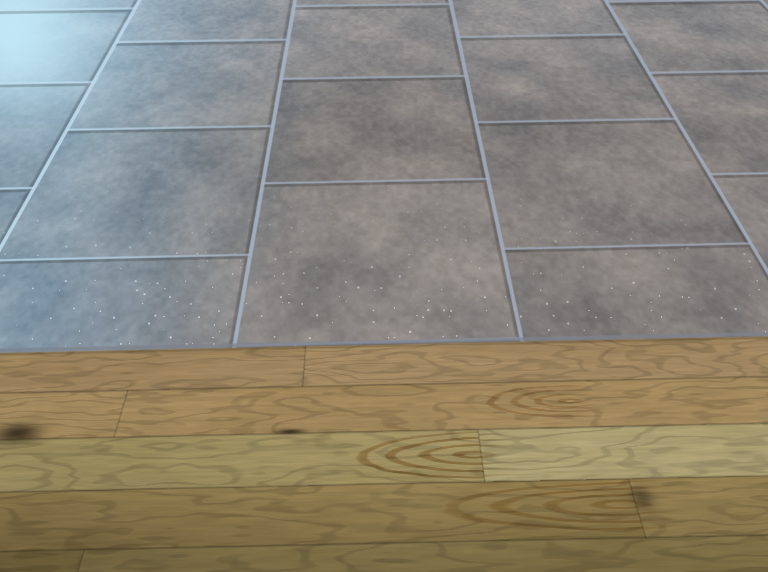
Give the GLSL for this texture, as a WebGL 2 fragment shader.

```glsl
#version 300 es
precision highp float;

uniform vec2 u_resolution;
out vec4 outColor;

const float HORIZON = 0.525;    // height of the vanishing point above the top edge
const float VANISH_X = 0.476;
const float PLANK_TILT = 0.0217;

float hash(vec2 p) {
    vec3 q = fract(vec3(p.xyx) * 0.1031);
    q += dot(q, q.yzx + 33.33);
    return fract((q.x + q.y) * q.z);
}

float noise(vec2 p) {
    vec2 i = floor(p), f = fract(p);
    f = f * f * (3.0 - 2.0 * f);
    return mix(mix(hash(i), hash(i + vec2(1, 0)), f.x),
               mix(hash(i + vec2(0, 1)), hash(i + vec2(1, 1)), f.x), f.y);
}

float fbm(vec2 p) {
    float sum = 0.0, gain = 0.5;
    for (int i = 0; i < 4; i++) {
        sum += gain * noise(p);
        p = p * 2.03 + 17.3;
        gain *= 0.5;
    }
    return sum / 0.9375;
}

// Soft stripe around a signed distance
float stripe(float dist, float halfWidth, float soft) {
    return 1.0 - smoothstep(halfWidth - soft, halfWidth + soft, abs(dist));
}

float blot(vec2 p, vec2 centre, vec2 size) {
    vec2 q = (p - centre) / size;
    return exp(-dot(q, q));
}

// Nested oval growth rings, open towards the right
float arches(vec2 p, vec2 centre, vec2 size, float warp) {
    vec2 q = (p - centre) / size;
    float r = length(q) + warp;
    float line = smoothstep(0.1, 0.9, sin(r * 26.0));
    return line * (1.0 - smoothstep(0.75, 1.05, length(q))) * (1.0 - smoothstep(0.0, 0.3, q.x));
}

// Pale flecks scattered one per cell
float flecks(vec2 p, float density) {
    vec2 cell = floor(p);
    vec2 spot = 0.25 + 0.5 * vec2(hash(cell + 3.1), hash(cell + 8.7));
    float size = mix(0.08, 0.25, hash(cell + 5.3));
    return step(1.0 - density, hash(cell)) * (1.0 - smoothstep(size * 0.4, size, length(fract(p) - spot)));
}

vec3 tileFloor(vec2 p, float soft) {
    float w = p.y + HORIZON;
    float across = (p.x - 0.182 + 0.56 * p.y) / (0.385 * w);
    float column = floor(across);
    float depth = 3.52 / w - 0.068 - 0.036 * across - 0.5 * mod(column, 2.0);
    vec2 id = vec2(column, floor(depth));

    // Stone mottling, reflected window light
    vec2 stone = vec2(across, 3.52 / w) + id * 7.0;
    float mottle = fbm(stone * 4.0 + 20.0) - 0.5;
    float grit = fbm(stone * vec2(38.0, 30.0) + 90.0) - 0.5;
    float sheen = 1.0 - smoothstep(0.08, 0.5, p.x + 0.2 * p.y);
    vec3 color = mix(vec3(0.52, 0.50, 0.49), vec3(0.52, 0.60, 0.66), sheen);
    color += vec3(0.20, 0.17, 0.14) * mottle + 0.10 * grit + 0.03 * (hash(id + 40.0) - 0.5);
    color += vec3(0.03, 0.045, 0.06) * (1.0 - smoothstep(0.0, 0.2, p.y));
    color = mix(color, vec3(0.77, 0.92, 0.98), 0.95 * blot(p, vec2(0.015, 0.04), vec2(0.13, 0.12)));
    color += 0.22 * flecks(p * 110.0, 0.12) * smoothstep(0.2, 0.43, p.y);

    // Grout lines
    float side = (across - round(across)) * 0.385 * w;
    float cross = (depth - round(depth)) * w * w / 3.52;
    vec3 grout = mix(vec3(0.63, 0.68, 0.75), vec3(0.76, 0.88, 0.95), sheen);
    float shadow = max(stripe(side + 0.004, 0.003, soft * 1.5), stripe(cross + 0.003, 0.002, soft));
    color *= 1.0 - 0.2 * shadow;
    color = mix(color, grout, 0.7 * stripe(cross, 0.0014, soft));
    return mix(color, grout, 0.85 * stripe(side, 0.0026, soft));
}

vec3 woodFloor(vec2 p, float soft) {
    const float joints[5] = float[5](-0.079, -0.298, 0.133, 0.293, -0.294);
    const vec3 tones[5] = vec3[5](vec3(0.62, 0.52, 0.37), vec3(0.64, 0.54, 0.37),
        vec3(0.63, 0.57, 0.39), vec3(0.58, 0.50, 0.32), vec3(0.55, 0.48, 0.30));
    float w = p.y + PLANK_TILT * p.x + HORIZON;
    vec2 q = vec2((p.x - VANISH_X) / w, (1.016 - 1.0 / w) / 0.0533);
    int row = clamp(int(floor(q.y)), 0, 4);
    float joint = q.x - joints[row];
    float right = step(0.0, joint);
    vec3 color = tones[row] + (row == 2 ? vec3(0.03, 0.04, 0.05) * right : vec3(0.0));
    color += 0.04 * (right - 0.5) * (hash(vec2(row, 4.0)) - 0.5);

    // Grain contours, fine fibres and growth rings
    vec2 plank = q + vec2(right * 9.0, float(row) * 13.0);
    float flow = fbm(plank * vec2(5.0, 1.6));
    float contour = smoothstep(0.35, 1.0, sin(flow * 42.0 + q.y * 5.0));
    float fibre = fbm(plank * vec2(28.0, 20.0)) - 0.5;
    float warp = 0.35 * (flow - 0.5);
    float rings = arches(q, vec2(0.125, 2.5), vec2(0.16, 0.5), warp);
    rings += 0.6 * arches(q, vec2(0.25, 1.45), vec2(0.13, 0.45), warp);
    rings += 0.6 * arches(q, vec2(0.28, 3.45), vec2(0.22, 0.5), warp);
    color *= 1.0 - 0.10 * contour + 0.16 * fibre;
    color -= vec3(0.10, 0.13, 0.13) * rings;
    color += 0.08 * (fbm(plank * vec2(3.0, 1.0) + 50.0) - 0.5);

    // Knots, seams and falling light
    float knots = blot(q, vec2(-0.415, 1.87), vec2(0.025, 0.18)) + blot(q, vec2(-0.089, 1.96), vec2(0.016, 0.05));
    knots += 0.6 * blot(q, vec2(0.302, 3.35), vec2(0.012, 0.18));
    color *= 1.0 - 0.6 * min(knots, 1.0);
    float seam = (q.y - round(q.y)) * 0.0533 * w * w;
    color *= 1.0 - 0.22 * stripe(seam, 0.0012, soft) - 0.18 * stripe(joint * w, 0.001, soft);
    color *= 1.0 - 0.14 * smoothstep(0.6, 0.75, p.y) - 0.10 * blot(p, vec2(0.0, 0.75), vec2(0.3, 0.15));
    return color;
}

void main() {
    vec2 uv = gl_FragCoord.xy / u_resolution;
    vec2 p = vec2(uv.x, (1.0 - uv.y) * 0.7474);
    float soft = max(1.0 / u_resolution.x, 0.0012);
    float edge = p.y - 0.461 + PLANK_TILT * p.x;
    vec3 color = mix(tileFloor(p, soft), woodFloor(p, soft), smoothstep(-soft, soft, edge));
    color = mix(color, vec3(0.49, 0.51, 0.55), 0.75 * stripe(edge + 0.003, 0.0025, soft));
    color *= 1.0 - 0.15 * stripe(edge - 0.002, 0.0015, soft);
    outColor = vec4(clamp(color, 0.0, 1.0), 1.0);
}
```
